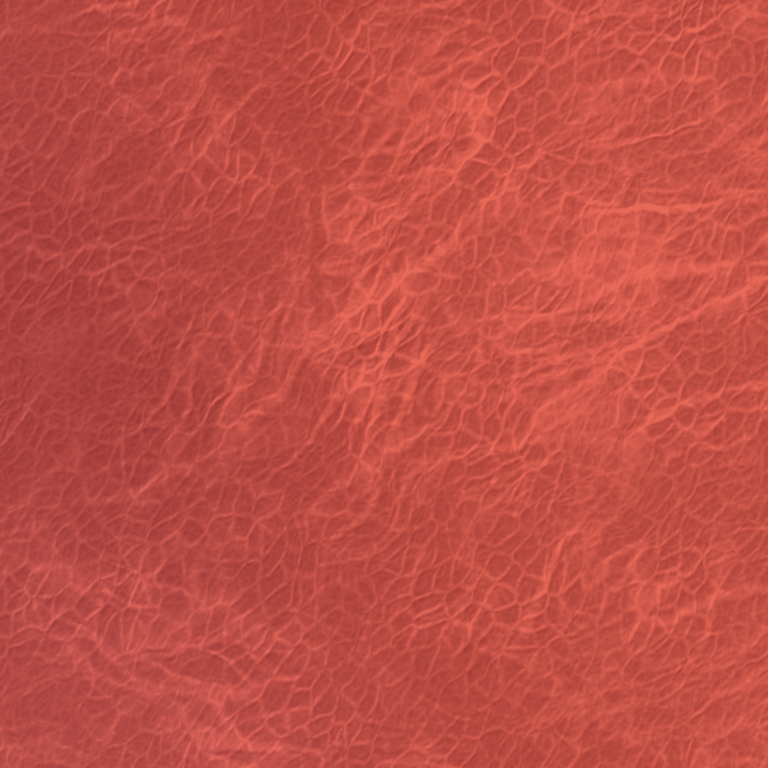
A WebGL 2 fragment shader for this texture:

```glsl
#version 300 es
precision highp float;
// Creased red leather: pebbled grain, directional wrinkles and soft uneven shading.

uniform vec2 u_resolution;
out vec4 fragColor;

const vec3 DARK_RED = vec3(0.61, 0.21, 0.19);
const vec3 BASE_RED = vec3(0.735, 0.295, 0.255);
const vec3 LIGHT_RED = vec3(0.91, 0.41, 0.345);
const vec3 ROSE_TINT = vec3(0.0, 0.012, 0.035);

const float BASE_TONE = 0.36;
const float RELIEF_TONE = 0.42;      // brightening of raised lines
const float SLOPE_TONE = 0.30;       // light and dark flanks of the lines
const float SHADE_TONE = 0.30;       // broad uneven shading
const float GRAIN_TONE = 0.10;
const vec2 LIGHT_STEP = vec2(-0.0016, 0.0030);

const float GRAIN_ANGLE = 0.98;
const vec2 PEBBLE_SCALE = vec2(27.0, 44.0);
const vec2 PORE_SCALE = vec2(62.0, 84.0);
const vec2 WRINKLE_SCALE = vec2(2.6, 9.5);
const float WRINKLE_WIDTH = 0.085;

const int DIRECTIONS = 5;            // steep, shallow, falling, flat, upright
const float ANGLES[DIRECTIONS] = float[](0.98, 0.42, -0.48, 0.04, 1.5);

vec2 hash2(vec2 p) {
    vec3 h = fract(p.xyx * vec3(0.1031, 0.1030, 0.0973));
    h += dot(h, h.yzx + 33.33);
    return fract((h.xx + h.yz) * h.zy);
}

float cornerSlope(vec2 cell, vec2 offset) {
    float a = 6.2832 * hash2(cell).x;
    return dot(vec2(cos(a), sin(a)), offset);
}

float gradientNoise(vec2 p) {
    vec2 i = floor(p), f = p - i;
    vec2 u = f * f * f * (f * (f * 6.0 - 15.0) + 10.0);
    vec2 e = vec2(1.0, 0.0);
    float low = mix(cornerSlope(i, f), cornerSlope(i + e, f - e), u.x);
    float high = mix(cornerSlope(i + e.yx, f - e.yx), cornerSlope(i + 1.0, f - 1.0), u.x);
    return mix(low, high, u.y);
}

// Coordinates along and across a direction.
vec2 alongAcross(vec2 p, float angle) {
    vec2 d = vec2(cos(angle), sin(angle));
    return vec2(dot(p, d), dot(p, vec2(-d.y, d.x)));
}

// Distance to the nearest border between irregular cells.
float cellBorder(vec2 p) {
    vec2 i = floor(p), f = p - i, nearest = vec2(0.0);
    float best = 8.0;
    for (int k = 0; k < 9; k++) {
        vec2 c = vec2(k % 3 - 1, k / 3 - 1);
        vec2 r = c + hash2(i + c) - f;
        if (dot(r, r) < best) { best = dot(r, r); nearest = r; }
    }
    float border = 1.0;
    for (int k = 0; k < 9; k++) {
        vec2 c = vec2(k % 3 - 1, k / 3 - 1);
        vec2 r = c + hash2(i + c) - f, gap = r - nearest;
        if (dot(gap, gap) > 0.0001) border = min(border, dot(0.5 * (r + nearest), normalize(gap)));
    }
    return border;
}

// Broken wrinkle lines, each direction stronger in its own zone.
float wrinkles(vec2 p) {
    float upperRight = smoothstep(0.3, 0.85, 0.45 * p.x + 0.65 * p.y);
    float lowerLeft = 1.0 - smoothstep(0.1, 0.5, p.y + 0.3 * p.x);
    float middle = 1.0 - smoothstep(0.15, 0.6, length(p - vec2(0.5, 0.48)));
    float zones[DIRECTIONS] = float[](0.35 + 0.5 * middle, 0.15 + 0.8 * upperRight,
        0.9 * lowerLeft, 0.35, 0.5 * middle);
    float sum = 0.0;
    for (int k = 0; k < 2 * DIRECTIONS; k++) {
        int d = k % DIRECTIONS;
        float fine = float(k / DIRECTIONS), seed = 17.3 * float(k + 1);
        vec2 q = alongAcross(p, ANGLES[d]) * WRINKLE_SCALE * (1.0 + 1.5 * fine);
        float line = 1.0 - smoothstep(0.0, WRINKLE_WIDTH * (1.0 + fine), abs(gradientNoise(q + seed)));
        float patches = smoothstep(-0.12, 0.4, gradientNoise(p * (3.5 + 3.0 * fine) - seed));
        sum += zones[d] * line * patches * (1.3 - 0.3 * fine);
    }
    return 1.0 - exp(-1.2 * sum);
}

float relief(vec2 p) {
    vec2 bend = vec2(gradientNoise(p * 9.0), gradientNoise(p * 9.0 + 40.0));
    vec2 jitter = vec2(gradientNoise(p * 34.0), gradientNoise(p * 34.0 + 70.0));
    vec2 w = p + 0.018 * bend + 0.006 * jitter;
    vec2 q = alongAcross(w, GRAIN_ANGLE);
    float presence = 0.55 + 0.7 * gradientNoise(p * 7.0 + 5.0);
    float pebbles = 1.0 - smoothstep(0.0, 0.2, cellBorder(q * PEBBLE_SCALE));
    float pores = 1.0 - smoothstep(0.0, 0.3, cellBorder(q * PORE_SCALE + 9.0));
    return 0.62 * presence * pebbles + 0.16 * pores + wrinkles(w);
}

void main() {
    vec2 p = gl_FragCoord.xy / min(u_resolution.x, u_resolution.y);

    // Broad shading: dim on the left, glowing towards the upper right.
    float shade = 0.55 * (p.x - 0.5) + 0.5 * gradientNoise(p * 2.3 + 3.0);
    shade -= 0.6 * exp(-9.0 * dot(p - vec2(0.0, 0.58), p - vec2(0.0, 0.58)));
    shade += 0.35 * exp(-9.0 * dot(p - vec2(1.0, 0.75), p - vec2(1.0, 0.75)));

    // Raised lines lit from the upper left, over fine surface grain.
    float height = relief(p);
    float slope = height - relief(p + LIGHT_STEP);
    float grain = gradientNoise(p * 120.0) + 0.7 * gradientNoise(p * 210.0);
    float tone = BASE_TONE + RELIEF_TONE * height + SLOPE_TONE * slope
        + SHADE_TONE * shade + GRAIN_TONE * grain;
    tone = clamp(tone, 0.0, 1.0);

    vec3 color = mix(DARK_RED, BASE_RED, min(2.0 * tone, 1.0));
    color = mix(color, LIGHT_RED, max(2.0 * tone - 1.0, 0.0));
    color += ROSE_TINT * (1.0 - smoothstep(0.1, 0.75, p.x + 0.3 * p.y));
    fragColor = vec4(color, 1.0);
}
```
